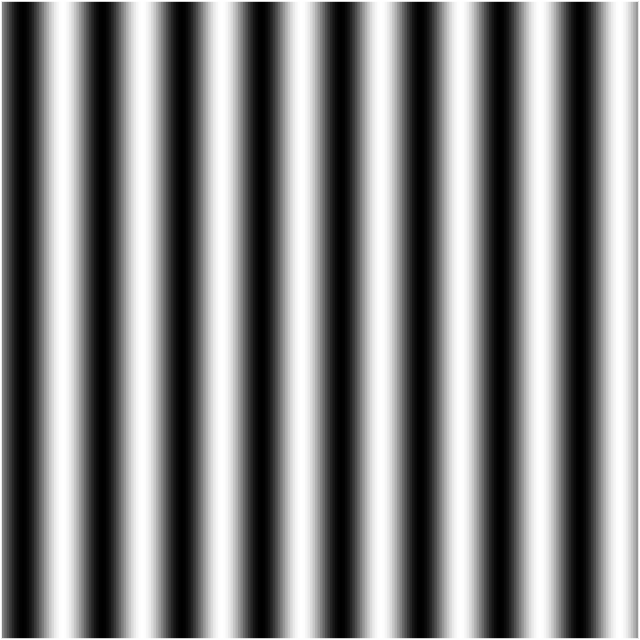
Reproduce this pattern procedurally as a Shadertoy shader.

```glsl
// Vertical sine grating: eight smooth dark-to-light cycles inside a thin white margin.
// The wave is sampled in narrow columns, giving faint tonal steps; column joins and
// the panel edge are blended over one pixel.

#define CYCLES 8.0
#define COLUMNS 256.0
#define MARGIN 0.0028
#define MID_TONE 0.5
#define CONTRAST 0.5
#define PAPER vec3(1.0)

const float TAU = 6.283185;

// Tone of one column: mid grey first, then falling to black.
float columnTone(float index) {
    return MID_TONE - CONTRAST * sin(TAU * CYCLES * index / COLUMNS);
}

// Stepped grating with each join softened by the pixel width, in columns.
float gratingTone(float x, float pixelWidth) {
    float position = x * COLUMNS;
    float index = floor(position);
    float blend = clamp((position - index) / max(pixelWidth, 0.0001) + 0.5, 0.0, 1.0);
    float nextBlend = clamp((position - index - 1.0) / max(pixelWidth, 0.0001) + 0.5, 0.0, 1.0);
    float tone = mix(columnTone(index - 1.0), columnTone(index), blend);
    return mix(tone, columnTone(index + 1.0), nextBlend);
}

// Signed distance to the square panel, negative inside.
float panelDistance(vec2 uv) {
    vec2 d = abs(uv - 0.5) - (0.5 - MARGIN);
    return max(d.x, d.y);
}

void mainImage(out vec4 fragColor, in vec2 fragCoord) {
    vec2 uv = fragCoord / iResolution.xy;
    float pixel = 1.0 / min(iResolution.x, iResolution.y);

    // Grating coordinates run from 0 to 1 across the panel.
    float panelWidth = 1.0 - 2.0 * MARGIN;
    float x = (uv.x - MARGIN) / panelWidth;
    float tone = gratingTone(x, COLUMNS / (iResolution.x * panelWidth));

    // Panel over the white margin.
    float coverage = clamp(0.5 - panelDistance(uv) / pixel, 0.0, 1.0);
    fragColor = vec4(mix(PAPER, vec3(tone), coverage), 1.0);
}
```
